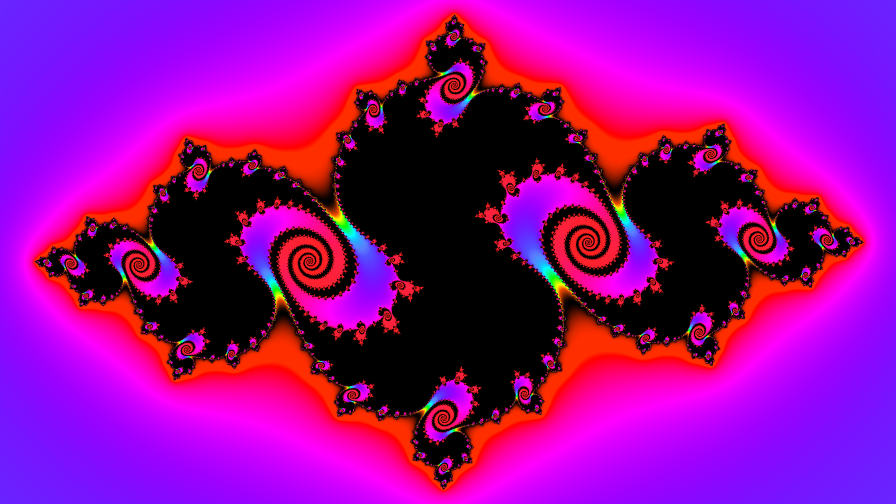
A WebGL 2 fragment shader for this background:

```glsl
#version 300 es
precision highp float;
// Julia set with paired spirals, coloured by smooth escape time on a violet to red glow.

#define SEED vec2(-0.7605, -0.0700)
#define VIEW_HEIGHT 1.83
#define VIEW_SHIFT vec2(0.004, 0.0)
#define MAX_STEPS 400
#define ESCAPE_RADIUS_SQ 4096.0
#define SAMPLES 3
#define GATE_START 19.0
#define HUE_DECAY 18.0

uniform vec2 u_resolution;
out vec4 fragColor;

vec3 hueColor(float hue) {
    vec3 wheel = abs(fract(hue + vec3(0.0, 2.0, 1.0) / 3.0) * 6.0 - 3.0) - 1.0;
    return clamp(wheel, 0.0, 1.0);
}

// Continuous escape time, or -1 for points that stay bounded.
float escapeTime(vec2 z) {
    for (int i = 0; i < MAX_STEPS; i++) {
        float sizeSq = dot(z, z);
        if (sizeSq > ESCAPE_RADIUS_SQ) {
            return float(i) - log2(0.5 * log(sizeSq));
        }
        z = vec2(z.x * z.x - z.y * z.y, 2.0 * z.x * z.y) + SEED;
    }
    return -1.0;
}

// Outer glow fades to black, then a rainbow settles to red in the spirals.
vec3 palette(float time) {
    float glowHue = min(0.69 + 0.035 * time + 0.0035 * time * time, 1.03);
    float glowLight = 1.0 - smoothstep(7.5, 14.5, time);

    float innerHue = max(1.0 - exp((GATE_START - time) / HUE_DECAY), 0.05);
    float innerLight = smoothstep(14.5, 21.0, time);

    bool inner = time > 14.5;
    float hue = inner ? innerHue : glowHue;
    float light = inner ? innerLight : glowLight;

    // Blues are softer than the other hues, and the deep reds slightly so.
    float pale = 0.35 * (1.0 - smoothstep(0.0, 0.14, abs(hue - 0.64)));
    pale += 0.13 * smoothstep(45.0, 90.0, time);
    return mix(hueColor(hue), vec3(1.0), pale) * light;
}

void main() {
    vec3 total = vec3(0.0);

    // Average a small grid of samples to smooth the fine edges.
    for (int y = 0; y < SAMPLES; y++) {
        for (int x = 0; x < SAMPLES; x++) {
            vec2 jitter = (vec2(x, y) + 0.5) / float(SAMPLES) - 0.5;
            vec2 point = (gl_FragCoord.xy + jitter - 0.5 * u_resolution) / u_resolution.y;
            float time = escapeTime(point * VIEW_HEIGHT - VIEW_SHIFT);
            if (time > -1.0) total += palette(time);
        }
    }
    fragColor = vec4(total / float(SAMPLES * SAMPLES), 1.0);
}
```
